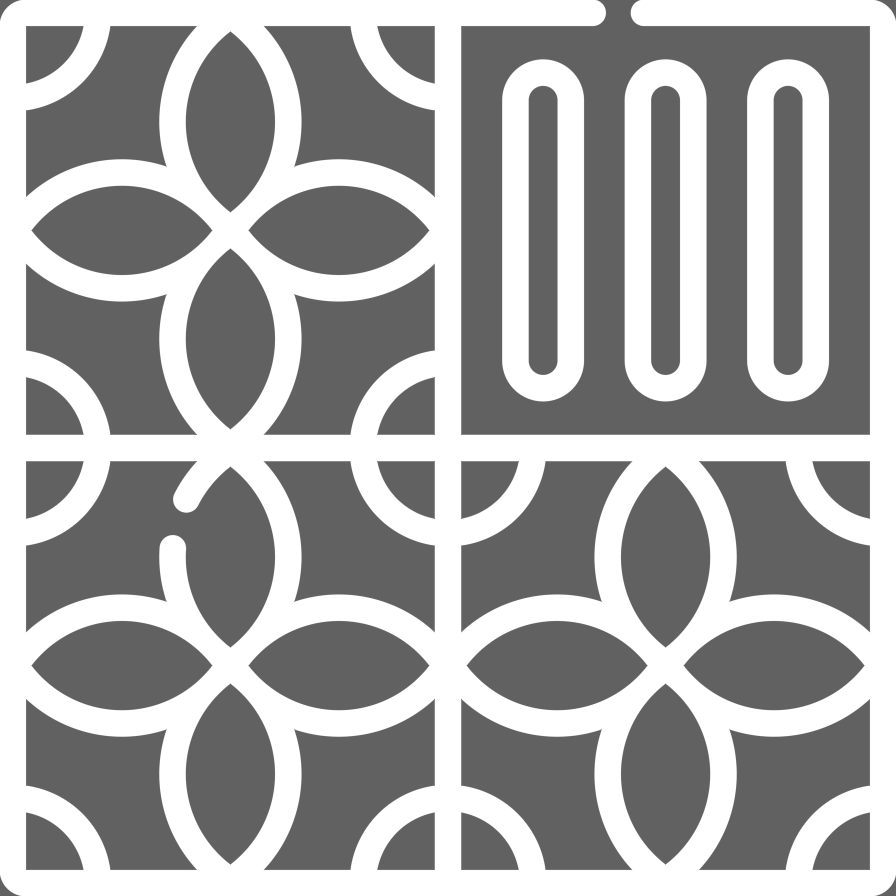
Reproduce this pattern procedurally as a three.js fragment shader.

```glsl
varying vec2 vUv;

const vec3 GREY = vec3(0.38);
const vec3 WHITE = vec3(1.0);
const float PITCH = 0.4857;
const float HALF_LINE = 0.0148;

float roundedBox(vec2 p, float halfSize, float radius) {
  vec2 q = abs(p) - halfSize + radius;
  return length(max(q, 0.0)) + min(max(q.x, q.y), 0.0) - radius;
}

float capsule(vec2 p, float halfLength, float radius) {
  p.y -= clamp(p.y, -halfLength, halfLength);
  return length(p) - radius;
}

// Lens made of two overlapping discs
float lens(vec2 p, float radius, float offset) {
  return length(vec2(abs(p.x) + offset, p.y)) - radius;
}

float stroke(float d, float halfWidth) {
  return abs(d) - halfWidth;
}

// Four petals folded onto one axis
float flower(vec2 p, float petalCentre, float radius, float offset, float halfWidth) {
  vec2 a = abs(p);
  vec2 f = a.y > a.x ? a : a.yx;
  return stroke(lens(f - vec2(0.0, petalCentre), radius, offset), halfWidth);
}

// Opens an arc on the left of its centre and rounds both ends
float breakArc(float d, vec2 p, float radius, float middle, float halfAngle, float halfWidth) {
  float cut = radius * (halfAngle - abs(atan(p.y, -p.x) - middle));
  d = max(d, cut);
  for (int i = 0; i < 2; i++) {
    float angle = middle + halfAngle * (float(i) * 2.0 - 1.0);
    vec2 end = radius * vec2(-cos(angle), sin(angle));
    d = min(d, length(p - end) - halfWidth);
  }
  return d;
}

// Opens a horizontal line and rounds both ends
float breakLine(float d, vec2 p, float halfGap, float halfWidth) {
  d = max(d, halfGap - abs(p.x));
  return min(d, length(vec2(abs(p.x) - halfGap, p.y)) - halfWidth);
}

float flowerTile(vec2 p, bool broken, float halfWidth) {
  float radius = 0.1419;
  float offset = 0.0773;
  float petalCentre = 0.1211;
  float d = flower(p, petalCentre, radius, offset, halfWidth);
  if (broken && p.x < 0.0 && p.y > -p.x) {
    d = breakArc(d, p - vec2(offset, petalCentre), radius, 0.27, 0.201, halfWidth);
  }
  float corner = length(abs(p) - 0.5 * PITCH) - 0.0951;
  return min(d, stroke(corner, halfWidth));
}

float slotTile(vec2 p, float spacing, float halfWidth) {
  p.x -= spacing * clamp(floor(p.x / spacing + 0.5), -1.0, 1.0);
  return stroke(capsule(p, 0.1452, 0.0309), halfWidth);
}

float grid(vec2 p, float halfWidth) {
  float frame = stroke(roundedBox(p, PITCH, HALF_LINE), halfWidth);
  if (p.y > 0.9 * PITCH) {
    frame = breakLine(frame, p - vec2(0.1901, PITCH), 0.0286, halfWidth);
  }
  float cross = min(abs(p.x), abs(p.y)) - halfWidth;
  return min(frame, cross);
}

void main() {
  vec2 p = vUv - 0.5;

  // Two by two tiles
  vec2 tile = step(0.0, p);
  vec2 local = p - (tile - 0.5) * PITCH;
  bool slotted = tile.x + tile.y > 1.5;
  bool broken = tile.x + tile.y < 0.5;
  float motif = slotted
    ? slotTile(local, 0.1367, HALF_LINE)
    : flowerTile(local, broken, HALF_LINE);

  float d = min(motif, grid(p, HALF_LINE));
  float edge = 0.7 * fwidth(vUv.x);
  gl_FragColor = vec4(mix(WHITE, GREY, smoothstep(-edge, edge, d)), 1.0);
}
```
